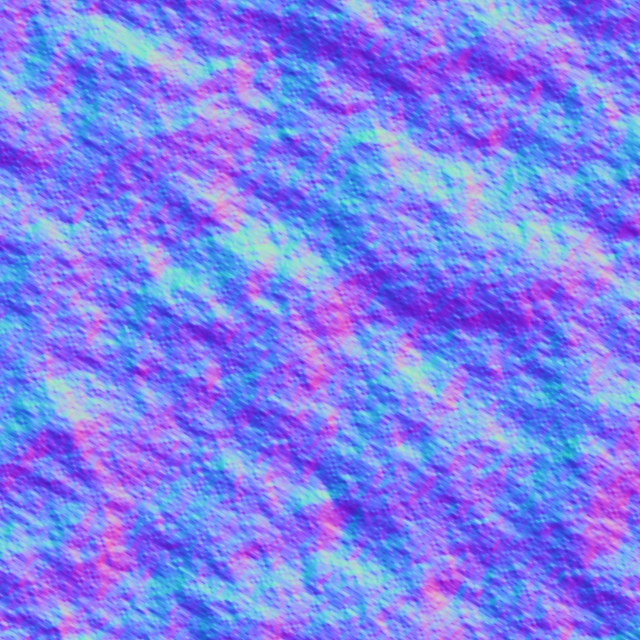
Write a WebGL 2 fragment shader that draws this texture map.

```glsl
#version 300 es
precision highp float;
// Tangent-space normal map of a rough, cloudy height field.
// Octaves of value noise on a tilted, widened lattice are summed as exact
// slopes, and the resulting surface normal is encoded as a colour.

uniform vec2 u_resolution;
out vec4 fragColor;

const int OCTAVES = 6;
const vec2 BASE_CELLS = vec2(5.0, 6.2);  // lattice cells across the canvas
const float LATTICE_TILT = 0.32;         // radians, rows fall to the right
const float OCTAVE_TURN = 0.05;          // extra tilt for each octave
const float RELIEF = 0.077;              // height of the coarsest octave
const float GAIN = 0.47;                 // height ratio between octaves

mat2 rotation(float angle) {
    float c = cos(angle), s = sin(angle);
    return mat2(c, s, -s, c);
}

// Integer hash of a lattice point, mapped to 0..1
float hash(ivec2 cell, uint seed) {
    uvec2 k = uvec2(cell) * uvec2(1597334673u, 3812015801u);
    uint h = k.x ^ k.y ^ (seed * 2654435769u);
    h = (h ^ (h >> 16)) * 2146121005u;
    h = (h ^ (h >> 15)) * 2221713035u;
    h ^= h >> 16;
    return float(h >> 8) / 16777216.0;
}

// Analytic gradient of quintic value noise
vec2 noiseGradient(vec2 p, uint seed) {
    ivec2 cell = ivec2(floor(p));
    vec2 f = fract(p);
    vec2 blend = f * f * f * (f * (f * 6.0 - 15.0) + 10.0);
    vec2 slope = 30.0 * f * f * (f - 1.0) * (f - 1.0);

    float a = hash(cell, seed);
    float b = hash(cell + ivec2(1, 0), seed);
    float c = hash(cell + ivec2(0, 1), seed);
    float d = hash(cell + ivec2(1, 1), seed);
    return slope * vec2(mix(b - a, d - c, blend.y),
                        mix(c - a, d - b, blend.x));
}

// Slope of the summed octaves; those finer than a pixel fade out
vec2 surfaceSlope(vec2 p, float pixel) {
    mat2 lattice = mat2(BASE_CELLS.x, 0.0, 0.0, BASE_CELLS.y)
                 * rotation(LATTICE_TILT);
    vec2 total = vec2(0.0);
    float height = RELIEF;
    float cells = BASE_CELLS.y;
    for (int i = 0; i < OCTAVES; i++) {
        vec2 q = lattice * p + vec2(0.37, 0.71) * float(i);
        float visible = 1.0 - smoothstep(0.5, 1.0, cells * pixel);
        // Vector times matrix carries the gradient back to canvas space
        total += height * visible * (noiseGradient(q, uint(i) + 11u) * lattice);
        lattice = 2.0 * lattice * rotation(OCTAVE_TURN);
        cells *= 2.0;
        height *= GAIN;
    }
    return total;
}

vec3 encodeNormal(vec2 slope) {
    return normalize(vec3(-slope, 1.0)) * 0.5 + 0.5;
}

void main() {
    float pixel = 1.0 / min(u_resolution.x, u_resolution.y);
    vec2 p = gl_FragCoord.xy * pixel;
    fragColor = vec4(encodeNormal(surfaceSlope(p, pixel)), 1.0);
}
```
